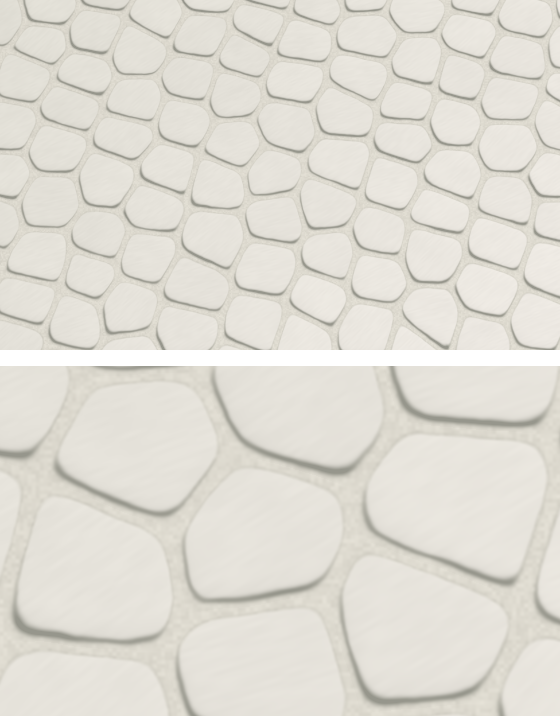
Top, the full canvas; bottom, a detail of the centre.
Write a WebGL 1 fragment shader that draws this texture.

```glsl
precision highp float;
uniform vec2 u_resolution;

#define AXIS_A vec2(0.144, -0.079)
#define AXIS_B vec2(0.027, 0.129)
#define JITTER 0.36
#define GROUT_HALF 0.0085
#define ROUNDING 0.0085
#define WOBBLE 0.0035
#define SHADOW_WIDTH 0.0036
#define SHADOW_SIDE vec2(-0.35, -0.937)
#define TILE_DIM vec3(0.872, 0.864, 0.827)
#define TILE_LIT vec3(0.930, 0.914, 0.889)
#define GROUT_COLOR vec3(0.868, 0.854, 0.812)
#define SHADOW_COLOR vec3(0.575, 0.575, 0.535)

float hash(vec2 p) {
  return fract(sin(dot(p, vec2(127.1, 311.7))) * 43758.5453);
}

float noise(vec2 p) {
  vec2 i = floor(p), f = fract(p);
  f = f * f * (3.0 - 2.0 * f);
  return mix(mix(hash(i), hash(i + vec2(1.0, 0.0)), f.x),
             mix(hash(i + vec2(0.0, 1.0)), hash(i + 1.0), f.x), f.y);
}

float fbm(vec2 p) {
  return (4.0 * noise(p) + 2.0 * noise(p * 2.03 + 17.3) + noise(p * 4.1 + 52.4)) / 7.0;
}

// Jittered centre of a tile on the skewed lattice
vec2 tileCenter(vec2 id) {
  vec2 g = id + JITTER * (vec2(hash(id), hash(id + 57.3)) - 0.5);
  return g.x * AXIS_A + g.y * AXIS_B;
}

vec2 toLattice(vec2 p) {
  vec2 a = AXIS_A, b = AXIS_B;
  return vec2(p.x * b.y - p.y * b.x, a.x * p.y - a.y * p.x) / (a.x * b.y - a.y * b.x);
}

// Finds the tile at p: rounded distance to its border and outward direction
float tileBorder(vec2 p, out vec2 outward, out vec2 tileId) {
  vec2 base = floor(toLattice(p) + 0.5);
  vec2 toTile = vec2(0.0);
  float nearest = 10.0;
  tileId = base;
  for (int j = -2; j <= 2; j++) {
    for (int i = -2; i <= 2; i++) {
      vec2 id = base + vec2(float(i), float(j));
      vec2 r = tileCenter(id) - p;
      if (dot(r, r) < nearest) {
        nearest = dot(r, r);
        toTile = r;
        tileId = id;
      }
    }
  }
  float total = 0.0;
  outward = vec2(0.0);
  for (int j = -2; j <= 2; j++) {
    for (int i = -2; i <= 2; i++) {
      if (i == 0 && j == 0) continue;
      vec2 r = tileCenter(tileId + vec2(float(i), float(j))) - p;
      vec2 dir = normalize(r - toTile);
      float weight = exp(-0.5 * dot(r + toTile, dir) / ROUNDING);
      total += weight;
      outward += weight * dir;
    }
  }
  outward = normalize(outward + 1e-9);
  return -ROUNDING * log(total);
}

void main() {
  vec2 uv = gl_FragCoord.xy / u_resolution;
  float aspect = u_resolution.x / u_resolution.y;
  vec2 p = vec2(uv.x * aspect, uv.y);
  float pixel = 1.0 / u_resolution.y;

  // Tilted view: rows grow towards the bottom
  float h = uv.y - 0.5;
  vec2 q = vec2((uv.x - 0.5) * aspect * (1.0 + 0.1 * h), h + 0.14 * h * h);
  q += WOBBLE * (vec2(fbm(q * 32.0), fbm(q * 32.0 + 41.0)) - 0.5);
  vec2 outward, id;
  float inside = tileBorder(q, outward, id) - GROUT_HALF;
  float shade = dot(outward, SHADOW_SIDE);

  // Glazed tile: broad light, soft clouds, brushed streaks, bevel
  float light = 0.12 + 0.6 * uv.x + 0.32 * (1.0 - uv.y);
  vec3 tile = mix(TILE_DIM, TILE_LIT, clamp(light, 0.0, 1.0));
  tile += 0.014 * (hash(id + 9.1) - 0.5) + 0.016 * (fbm(p * 16.0) - 0.5);
  float turn = 0.5 + 0.6 * (hash(id + 3.7) - 0.5);
  vec2 along = vec2(cos(turn), sin(turn));
  vec2 brushed = vec2(dot(p, along) * 45.0, dot(p, vec2(-along.y, along.x)) * 230.0);
  tile += 0.016 * (noise(brushed) - 0.5);
  float bevel = exp(-max(inside, 0.0) / 0.008);
  tile -= bevel * (0.045 * max(shade, 0.0) - 0.008 * max(-shade, 0.0));

  // Sandy grout
  vec3 grout = GROUT_COLOR + 0.02 * (light - 0.5);
  grout += 0.045 * (noise(p * 260.0) - 0.5) + 0.035 * (fbm(p * 75.0) - 0.5);
  float soft = max(0.0022, 0.8 * pixel);
  float tileMask = smoothstep(-soft, soft, inside);
  vec3 color = mix(grout, tile, tileMask);

  // Shadow under the lower rims, uneven along the edge
  float uneven = 0.55 + 0.75 * fbm(q * 13.0 + 5.0);
  float facing = 0.1 + 0.9 * smoothstep(-0.1, 0.85, shade);
  float width = max(SHADOW_WIDTH * (0.55 + 0.45 * facing) * uneven, 0.6 * pixel);
  float offset = (inside + 0.0012) / width;
  float rim = exp(-offset * offset) * facing * uneven;
  float falloff = 0.16 * facing * exp(min(inside, 0.0) / 0.005) * (1.0 - tileMask);
  color = mix(color, SHADOW_COLOR, clamp(rim + falloff * (1.0 - rim), 0.0, 0.95));
  gl_FragColor = vec4(color, 1.0);
}
```
